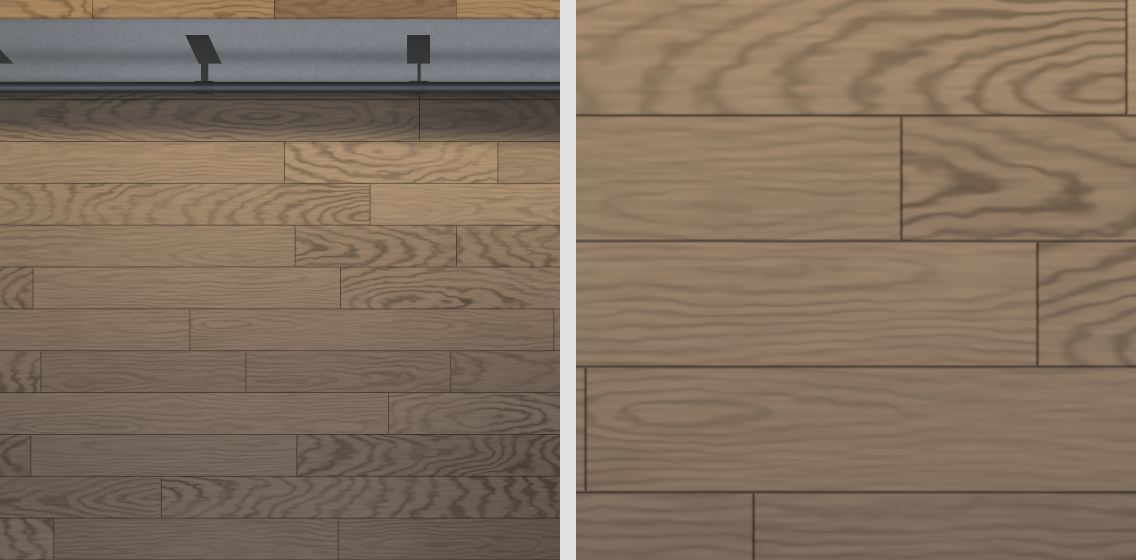
Left, the full canvas; right, a detail of the centre.
Give the GLSL for this texture, as a WebGL 2 fragment shader.

```glsl
#version 300 es
precision highp float;
// Oak plank floor below a grey wall with a dark bracketed rail and a timber strip.
uniform vec2 u_resolution;
out vec4 fragColor;

const float STRIP_END = 0.034, RAIL_TOP = 0.146, RAIL_END = 0.166;
const float FLOOR_TOP = 0.2526, ROW_HEIGHT = 0.07474, SEAM = 0.0014;
const vec3 WARM_OAK = vec3(0.665, 0.555, 0.435);
const vec3 COOL_OAK = vec3(0.455, 0.400, 0.358);
const vec3 STRIP_OAK = vec3(0.65, 0.52, 0.37);
const vec3 WALL_LIGHT = vec3(0.495, 0.508, 0.53);
const vec3 WALL_SHADE = vec3(0.36, 0.37, 0.39);
const vec3 METAL = vec3(0.20, 0.205, 0.205);
const vec3 METAL_SHEEN = vec3(0.33, 0.36, 0.39);

// First joint and board length of each row, top to bottom.
const vec2 ROWS[11] = vec2[11](
  vec2(0.749, 0.9), vec2(0.508, 0.381), vec2(0.661, 0.6), vec2(0.527, 0.288),
  vec2(0.059, 0.549), vec2(0.339, 0.65), vec2(0.073, 0.366), vec2(0.694, 0.6),
  vec2(0.055, 0.475), vec2(0.288, 0.8), vec2(0.096, 0.508));

float hash(vec2 p) {
  return fract(sin(dot(p, vec2(127.1, 311.7))) * 43758.5453);
}

float noise(vec2 p) {
  vec2 i = floor(p), f = fract(p);
  f = f * f * (3.0 - 2.0 * f);
  return mix(mix(hash(i), hash(i + vec2(1.0, 0.0)), f.x),
             mix(hash(i + vec2(0.0, 1.0)), hash(i + vec2(1.0, 1.0)), f.x), f.y);
}

float cover(float d, float px) { return clamp(0.5 - d / px, 0.0, 1.0); }

float bell(float d, float width) { return exp(-d * d / (width * width)); }

float box(vec2 p, vec2 halfSize) {
  vec2 d = abs(p) - halfSize;
  return max(d.x, d.y);
}

// Index of the board at x, and distance to its nearest end joint.
vec2 boardAt(float x, float firstJoint, float boardLength) {
  float s = (x - firstJoint) / boardLength;
  float nearest = max(floor(s + 0.5), 0.0);
  return vec2(max(floor(s), -1.0), abs(s - nearest) * boardLength);
}

// Darkening by growth rings and pores; figure runs from straight to arched.
float grain(vec2 uv, float seed, float figure) {
  vec2 shift = vec2(seed * 37.0, seed * 71.0);
  vec2 c = uv - vec2(0.1 + 0.8 * fract(seed * 17.3), 0.05 * (fract(seed * 9.7) - 0.5));
  float stretch = mix(0.035, 0.27, figure);
  float rings = length(vec2(c.x * stretch, c.y)) * mix(135.0, 88.0, figure);
  rings += 3.2 * noise(uv * vec2(6.0, 19.0) + shift);
  rings += 0.9 * noise(uv * vec2(22.0, 50.0) + shift);
  rings += 0.35 * noise(uv * vec2(80.0, 190.0) + shift);
  float line = pow(max(0.5 + 0.5 * sin(6.2832 * rings), 0.0001), 2.5);
  float fade = 0.25 + noise(uv * vec2(7.0, 24.0) + shift + 5.0);
  float pores = noise(uv * vec2(34.0, 390.0) + shift) - 0.5;
  return line * fade * mix(0.10, 0.27, figure) + 0.09 * pores;
}

vec3 floorColor(vec2 q, float px) {
  float y = (q.y - FLOOR_TOP) / ROW_HEIGHT;
  float row = clamp(floor(y) + 1.0, 0.0, 10.0);
  vec2 joints = ROWS[int(row)];
  vec2 board = boardAt(q.x, joints.x, joints.y);
  float seed = hash(vec2(row + 3.0, board.x + 7.0));
  float figure = smoothstep(0.25, 0.85, hash(vec2(seed * 50.0, row)));
  vec2 uv = vec2(q.x, (y - row + 0.5) * ROW_HEIGHT);
  // Warm light fades toward the bottom and the sides.
  float t = clamp((q.y - FLOOR_TOP) / (1.0 - FLOOR_TOP), 0.0, 1.0);
  vec3 col = mix(WARM_OAK, COOL_OAK, smoothstep(-0.08, 0.85, t));
  col *= 1.0 - 0.16 * t * smoothstep(0.6, 1.0, q.x);
  col *= 0.93 + 0.07 * smoothstep(0.0, 0.4, q.x);
  col *= 0.95 + 0.09 * hash(vec2(seed * 90.0, 2.0));
  col *= 1.0 - grain(uv, seed, figure);
  // Soft shadow under the rail.
  float shade = 1.0 - smoothstep(0.21, 0.263, q.y - 0.012 * q.x);
  col *= mix(vec3(1.0), vec3(0.56, 0.60, 0.69), shade);
  col *= 0.75 + 0.25 * smoothstep(0.165, 0.19, q.y);
  col *= 1.0 - 0.16 * shade * smoothstep(0.6, 0.9, q.x);
  // Seams between rows and boards.
  float seam = min(abs(y - floor(y + 0.5)) * ROW_HEIGHT, board.y);
  return col * (1.0 - 0.45 * cover(seam - 0.5 * SEAM, max(px, SEAM)));
}

vec3 stripColor(vec2 q, float px) {
  vec2 board = boardAt(q.x, 0.165, 0.325);
  float seed = hash(vec2(board.x, 41.0));
  vec3 col = STRIP_OAK * (board.x == 1.0 ? 0.83 : 1.0);
  col *= 1.0 - grain(q - vec2(0.0, 0.017), seed, 0.55);
  col *= 1.0 - 0.25 * smoothstep(0.028, STRIP_END, q.y);
  return col * (1.0 - 0.35 * cover(board.y - 0.5 * SEAM, px));
}

vec3 wallColor(vec2 q) {
  float band = bell(q.y - 0.101, 0.014) * (0.7 + 0.3 * noise(q * vec2(6.0, 20.0)));
  float edge = smoothstep(0.132, 0.148, q.y) + 0.5 - 0.5 * smoothstep(0.034, 0.046, q.y);
  vec3 col = mix(WALL_LIGHT, WALL_SHADE, min(0.75 * band + 0.4 * edge, 1.0));
  col *= 0.9 + 0.1 * smoothstep(0.0, 0.35, q.x);
  return col * (0.97 + 0.06 * noise(q * 260.0));
}

vec3 addRail(vec3 col, vec2 q, float px) {
  float mid = 0.5 * (RAIL_TOP + RAIL_END);
  vec3 tube = mix(METAL * 0.8, METAL_SHEEN, bell(q.y - mid - 0.001, 0.0045));
  col = mix(col, tube, cover(abs(q.y - mid) - 0.5 * (RAIL_END - RAIL_TOP), px));
  // Brackets lean further the farther they stand to the left.
  for (int i = 0; i < 3; i++) {
    float lean = float(i);
    vec2 p = q - vec2(0.7474 - 0.383 * lean, 0.088);
    float plate = box(vec2(p.x - lean * (0.47 * p.y - 0.001), p.y), vec2(0.0205, 0.0255));
    float stem = box(p - vec2(0.001, 0.041), vec2(0.003 + 0.0035 * lean, 0.018));
    float collar = box(p - vec2(0.0, 0.068), vec2(0.0165, 0.0115));
    col = mix(col, METAL * (1.0 + 3.0 * p.y), cover(min(plate, stem), px));
    col = mix(col, tube * 0.9 + 0.015, cover(collar, px));
  }
  return col;
}

void main() {
  vec2 uv = gl_FragCoord.xy / u_resolution;
  vec2 q = vec2(uv.x, 1.0 - uv.y); // y measured down from the top
  float px = 1.0 / min(u_resolution.x, u_resolution.y);
  vec3 col = mix(floorColor(q, px), wallColor(q), cover(q.y - RAIL_TOP - 0.005, px));
  col = addRail(col, q, px);
  col = mix(col, stripColor(q, px), cover(q.y - STRIP_END, px));
  fragColor = vec4(col, 1.0);
}
```
